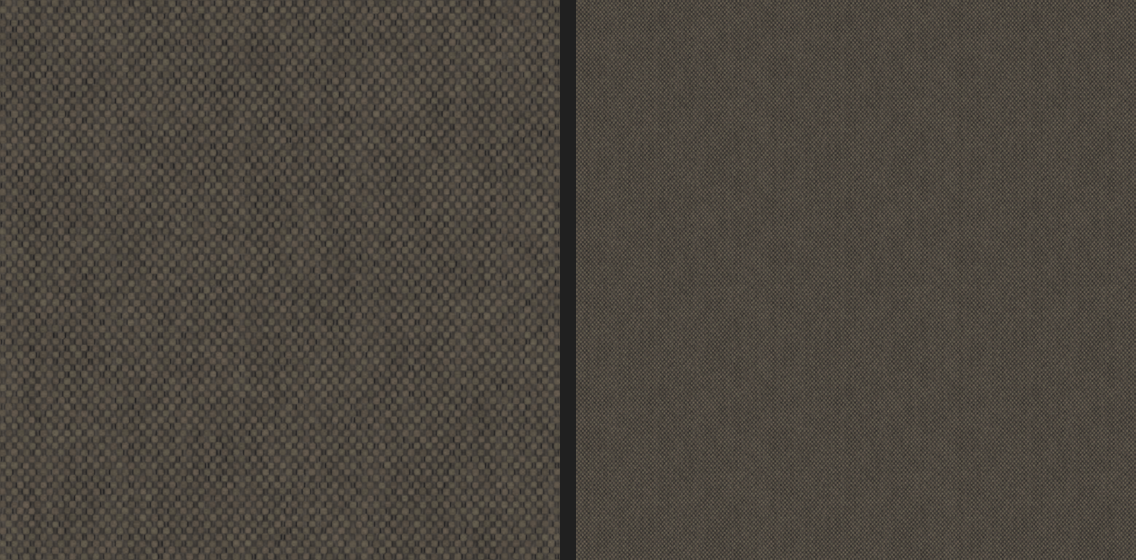
Left, the tile; right, the same tile 3 across and 3 down.
Write a Shadertoy shader that draws this texture.

```glsl
const vec2 CELLS = vec2(96.0, 86.0);   // even counts keep the checker seamless
const float TAU = 6.2831853;
const vec3 WEFT_OLIVE = vec3(0.385, 0.360, 0.300);
const vec3 WEFT_BROWN = vec3(0.390, 0.347, 0.300);
const vec3 WARP = vec3(0.275, 0.257, 0.237);
const vec3 GAP = vec3(0.120, 0.117, 0.122);

float hash(vec2 p, float seed) {
    vec3 q = fract(vec3(p.xyx) * 0.1031 + seed * 0.0173);
    q += dot(q, q.yzx + 33.33);
    return fract((q.x + q.y) * q.z);
}

// Smooth lattice noise that wraps after the given whole period
float wrapNoise(vec2 p, vec2 period, float seed) {
    vec2 i = floor(p), f = fract(p);
    f = f * f * (3.0 - 2.0 * f);
    vec2 a = mod(i, period), b = mod(i + 1.0, period);
    return mix(mix(hash(a, seed), hash(vec2(b.x, a.y), seed), f.x),
               mix(hash(vec2(a.x, b.y), seed), hash(b, seed), f.x), f.y);
}

// Broad tonal drift from whole-frequency sines
float drift(vec2 uv) {
    vec2 a = uv * TAU;
    return (sin(a.x * 2.0 + a.y + 1.3 * sin(a.y * 3.0))
          + sin(a.x * 5.0 - a.y * 3.0 + 2.0)
          + sin(a.y * 4.0 + a.x * 3.0 + 1.5 * sin(a.x * 4.0))) / 3.0;
}

float roundBox(vec2 p, vec2 halfSize, float radius) {
    vec2 q = abs(p) - halfSize + radius;
    return length(max(q, 0.0)) + min(max(q.x, q.y), 0.0) - radius;
}

// Two narrow openings beside a sunken warp thread
float slits(vec2 f, vec2 id, float seed) {
    float strength = hash(id, seed + step(0.0, f.x));
    float across = (abs(f.x) - 0.29) / 0.15;
    float along = 1.0 - smoothstep(0.2, 0.6, abs(f.y));
    return exp(-across * across) * along * mix(0.15, 1.0, pow(strength, 2.5));
}

// Raised weft thread: x is coverage, y is rounded shading
vec2 weftBump(vec2 p, vec2 id) {
    vec2 jitter = vec2(hash(id, 3.0), hash(id, 4.0)) - 0.5;
    vec2 halfSize = vec2(0.56, 0.52) + 0.10 * (hash(id, 5.0) - 0.5);
    vec2 q = p - 0.14 * jitter;
    float d = roundBox(q, halfSize, 0.34);
    return vec2(1.0 - smoothstep(-0.20, 0.14, d), 1.0 - 0.42 * dot(q, q));
}

void mainImage(out vec4 fragColor, in vec2 fragCoord) {
    vec2 uv = fragCoord / iResolution.xy;
    vec2 p = uv * CELLS;
    vec2 cell = floor(p);
    vec2 id = mod(cell, CELLS);
    float patchTone = drift(uv);

    // Sunken warp with vertical fibres and dark openings
    vec2 streaks = CELLS * vec2(3.0, 1.0);
    float fibre = wrapNoise(uv * streaks, streaks, 11.0);
    vec3 color = WARP * (0.86 + 0.26 * fibre);
    color *= 0.94 + 0.12 * hash(vec2(id.x, 7.0), 12.0);
    float sunken = mod(cell.x + cell.y, 2.0);
    float opening = sunken * slits(fract(p) - 0.5, id, 21.0);
    color = mix(color, GAP, opening * (0.80 - 0.12 * patchTone));

    // Raised weft on alternate cells, overlapping its neighbours
    for (int y = -1; y <= 1; y++)
    for (int x = -1; x <= 1; x++) {
        vec2 c = cell + vec2(x, y);
        if (mod(c.x + c.y, 2.0) > 0.5) continue;
        vec2 bumpId = mod(c, CELLS);
        vec2 bump = weftBump(p - c - 0.5, bumpId);
        vec3 weft = mix(WEFT_OLIVE, WEFT_BROWN, hash(bumpId, 31.0));
        weft *= bump.y * (0.92 + 0.14 * hash(bumpId, 32.0));
        color = mix(color, weft, bump.x * 0.92);
    }

    // Fine fuzz and gentle large-scale variation
    vec2 fuzzScale = CELLS * vec2(3.0, 4.0);
    float fuzz = wrapNoise(uv * fuzzScale, fuzzScale, 41.0);
    color *= 1.0 + 0.13 * (fuzz - 0.5) + 0.025 * patchTone;
    fragColor = vec4(color, 1.0);
}
```
